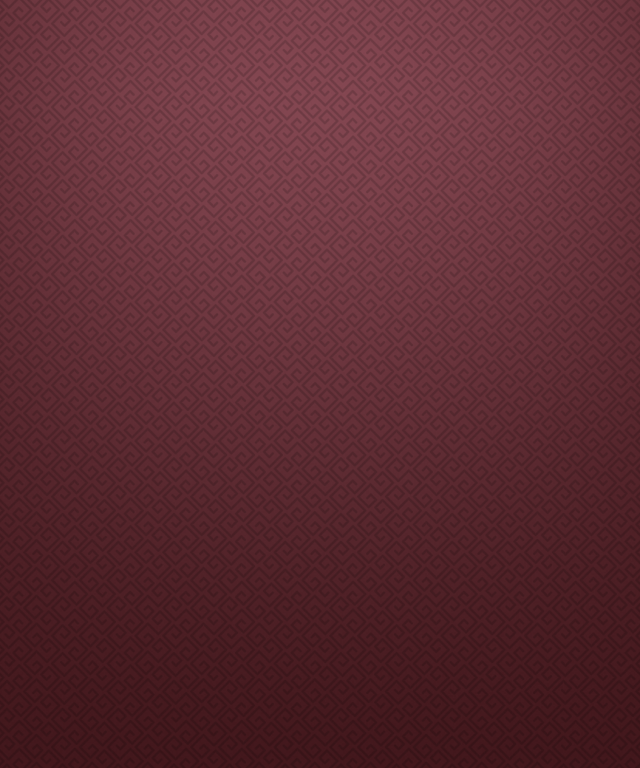
Reproduce this pattern procedurally as a Shadertoy shader.

```glsl
// Burgundy wallpaper with a dense tone-on-tone diagonal fret of mirrored S-spirals.

const float CELLS_ACROSS = 23.0;     // neighbouring columns mirror each other
const float GRID_STEPS = 4.0;        // fret grid steps along each cell diagonal
const float HALF_WIDTH = 0.24;       // half line width, in grid steps
const float EDGE_SOFTNESS = 0.17;
const float LINE_SHADE = 0.845;      // brightness of the engraved lines
const float SIDE_FALLOFF = 0.38;
const float GRAIN = 0.006;
const vec3 LIGHT = vec3(0.526, 0.284, 0.326);
const vec3 DARK = vec3(0.258, 0.090, 0.108);

float hash(vec2 p) {
    vec3 h = fract(vec3(p.xyx) * 0.1031);
    h += dot(h, h.yzx + 33.33);
    return fract((h.x + h.y) * h.z);
}

float segment(vec2 p, vec2 a, vec2 b) {
    vec2 pa = p - a;
    vec2 ba = b - a;
    return length(pa - ba * clamp(dot(pa, ba) / dot(ba, ba), 0.0, 1.0));
}

// Half of an S: crossbar, long stroke, cap and inward square curl.
float spiralArm(vec2 p) {
    vec2 foot = vec2(-1.5, 0.0);
    vec2 shoulder = vec2(-1.5, 3.5);
    vec2 cap = vec2(1.5, 3.5);
    vec2 hook = vec2(1.5, 1.4);
    vec2 curl = vec2(0.0, 1.4);
    float d = segment(p, vec2(0.0), foot);
    d = min(d, segment(p, foot, shoulder));
    d = min(d, segment(p, shoulder, cap));
    d = min(d, segment(p, cap, hook));
    d = min(d, segment(p, hook, curl));
    return min(d, segment(p, curl, vec2(0.0, 2.4)));
}

// Distance to the fret; odd columns are flipped and shifted by half a cell.
float fret(vec2 p) {
    vec2 id = floor(p);
    vec2 local = p - id - 0.5;
    float d = 10.0;
    for (int j = -1; j <= 1; j++) {
        for (int i = -1; i <= 1; i++) {
            vec2 offset = vec2(float(i), float(j));
            float odd = mod(id.x + offset.x, 2.0);
            vec2 c = local - offset - vec2(0.0, 0.5 * odd);
            c.y *= 1.0 - 2.0 * odd;
            vec2 q = GRID_STEPS * vec2(c.x + c.y, c.y - c.x);
            d = min(d, min(spiralArm(q), spiralArm(-q)));
        }
    }
    return d;
}

// Soft light from above, fading towards the sides and the bottom.
vec3 background(vec2 uv) {
    float side = 2.0 * uv.x - 1.0;
    float glow = mix(uv.y, smoothstep(-0.04, 0.92, uv.y), 0.7);
    glow *= 1.0 - SIDE_FALLOFF * side * side;
    glow *= 1.0 - 0.08 * smoothstep(0.86, 1.0, uv.y);
    return mix(DARK, LIGHT, glow);
}

void mainImage(out vec4 fragColor, in vec2 fragCoord) {
    vec2 uv = fragCoord / iResolution.xy;
    vec2 p = fragCoord / iResolution.x * CELLS_ACROSS;

    // Pixel size in grid steps, for edge smoothing.
    float pixel = CELLS_ACROSS * GRID_STEPS * sqrt(2.0) / iResolution.x;
    float soft = max(pixel * 0.6, EDGE_SOFTNESS);
    float line = 1.0 - smoothstep(HALF_WIDTH - soft, HALF_WIDTH + soft, fret(p));

    vec3 color = background(uv) * mix(1.0, LINE_SHADE, line);
    color += GRAIN * (hash(floor(p * 18.0)) - 0.5);
    fragColor = vec4(color, 1.0);
}
```
